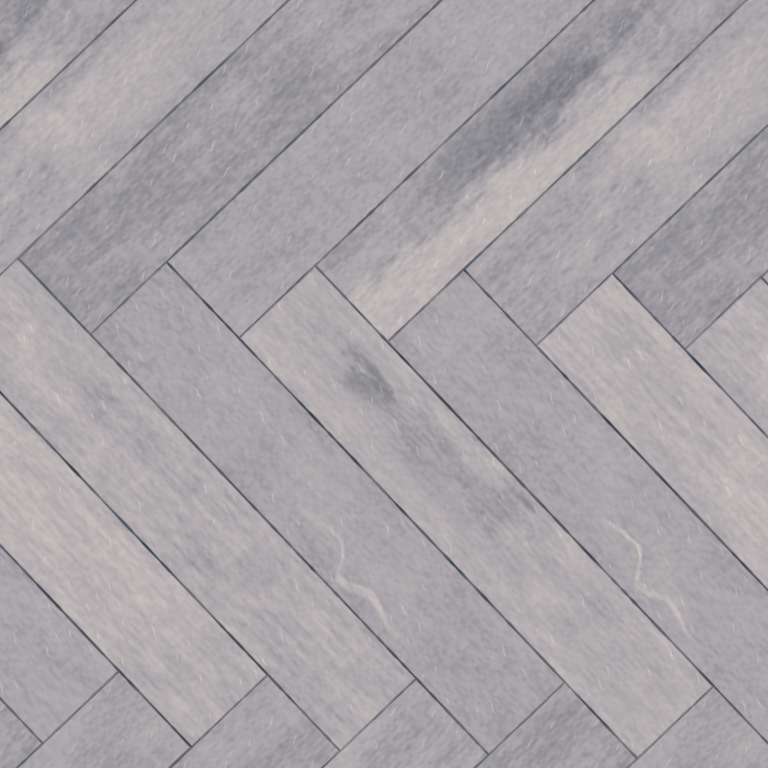
Give the GLSL for this texture, as a WebGL 1 fragment shader.

```glsl
precision highp float;
// Herringbone floor of pale grey, weathered planks, 5.5 times as long as wide.
// A rotated grid is folded into rising and falling planks; each gets clouds,
// streaks, scratches and wear in its own coordinates, then thin uneven seams.

uniform vec2 u_resolution;

float hash(vec2 p) {
  return fract(sin(dot(p, vec2(127.1, 311.7))) * 43758.55);
}

float noise(vec2 p) {
  vec2 i = floor(p), f = fract(p);
  f = f * f * (3.0 - 2.0 * f);
  return mix(mix(hash(i), hash(i + vec2(1.0, 0.0)), f.x),
             mix(hash(i + vec2(0.0, 1.0)), hash(i + 1.0), f.x), f.y);
}

// Layered noise centred on zero
float clouds(vec2 p) {
  float sum = 0.0, amp = 0.45;
  for (int i = 0; i < 5; i++) {
    sum += amp * (noise(p) - 0.5);
    p = p * 2.1 + 7.3;
    amp *= 0.65;
  }
  return sum;
}

// Sparse short scratches, one candidate in each cell
float scratches(vec2 p) {
  vec2 cell = floor(p);
  vec2 d = fract(p) - 0.35 - 0.3 * vec2(hash(cell), hash(cell + 31.0));
  d.y += d.x * (hash(cell + 9.0) - 0.3) + 0.08 * sin(d.x * 14.0);
  float size = 0.08 + 0.25 * hash(cell + 5.0);
  float mark = 1.0 - smoothstep(0.3, 1.0, length(d / vec2(size, 0.11)));
  return mark * step(0.7, hash(cell + 17.0));
}

// Soft elliptical patch
float patchAt(vec2 p, vec2 centre, vec2 radius) {
  return 1.0 - smoothstep(0.2, 1.2, length((p - centre) / radius));
}

void main() {
  // Grid axes follow the planks; one unit is a plank width
  vec2 uv = gl_FragCoord.xy / u_resolution - vec2(0.0234, 0.664);
  vec2 grid = vec2(dot(uv, vec2(0.690, -0.724)), dot(uv, vec2(0.726, 0.688))) / 0.1371;

  // Find the plank: local.x runs along it, local.y across it
  vec2 local = vec2(0.0);
  float kind = 0.0, rising = 0.0;
  for (int n = -1; n <= 1; n++) {
    vec2 q = grid - float(n) * vec2(6.5, -4.5);
    vec2 c = floor(q);
    float up = q.y - c.x, down = q.x - c.y - 1.0;
    if (up >= 0.0 && up < 5.5) {
      local = vec2(up, q.x - c.x);
      kind = floor(mod(c.x + 0.5, 4.0));
      rising = 1.0;
    } else if (down >= 0.0 && down < 5.5) {
      local = vec2(down, q.y - c.y);
      kind = floor(mod(c.y + 0.5, 5.0));
      rising = 0.0;
    }
  }

  // Shared surface: clouds, lengthwise streaks and fine grain
  vec2 seeded = local + vec2(kind * 17.0, kind * 5.0 + rising * 43.0);
  float cloud = clouds(seeded * vec2(1.6, 3.0));
  float streak = noise(seeded * vec2(3.5, 19.0)) + noise(seeded * vec2(7.0, 33.0)) - 1.0;
  float grain = noise(seeded * vec2(24.0, 34.0)) - 0.5;
  vec2 worn = local + vec2(cloud * 1.6, cloud * 0.5 + 0.06 * streak);
  float tone = 0.0, rough = 0.2;

  // Character of each kind of plank
  if (rising > 0.5) {
    if (kind < 0.5) {
      tone = -0.13 + 0.1 * cloud;
      rough = 0.35;
    } else if (kind < 1.5) {
      tone = 0.02;
    } else if (kind < 2.5) {
      float cream = smoothstep(0.4, 0.62, worn.y - 0.05 * local.x)
                  * (1.0 - smoothstep(3.3, 3.9, worn.x));
      tone = -0.05 + 0.52 * cream - 0.5 * patchAt(worn, vec2(2.5, 0.3), vec2(1.6, 0.27));
      rough = 0.35;
    } else {
      tone = 0.08 + 0.28 * patchAt(worn, vec2(2.6, 0.5), vec2(1.5, 0.4));
      rough = 0.4;
    }
  } else if (kind > 2.5) {
    tone = 0.36 - 0.14 * (kind - 3.0);
    rough = 0.5;
  } else if (kind > 0.5 && kind < 1.5) {
    tone = 0.28 - 0.62 * patchAt(worn, vec2(0.95, 0.56), vec2(0.55, 0.2))
         - 0.5 * patchAt(worn, vec2(2.4, 0.65), vec2(1.5, 0.45));
    rough = 0.4;
  } else {
    // Smooth plank crossed by a wandering, broken pale vein
    float path = mix(0.34, 0.18, smoothstep(3.08, 3.32, local.x))
               + 0.035 * sin(local.x * 9.0) + 0.15 * cloud;
    float vein = 1.0 - smoothstep(0.005, 0.04, abs(local.y - path));
    tone = 0.02 + 0.55 * vein * smoothstep(2.4, 3.0, local.x)
         * (1.0 - smoothstep(3.8, 4.3, local.x)) * (0.5 + noise(seeded * 9.0));
  }
  tone += cloud * (0.3 + rough * 0.8) + streak * rough * 0.62 + grain * 0.34;
  tone += 0.4 * scratches(seeded * vec2(3.2, 7.0));

  // Cool shadows through neutral grey to warm cream
  vec3 color = mix(vec3(0.658, 0.641, 0.660), vec3(0.81, 0.775, 0.76), clamp(tone, 0.0, 1.0));
  color = mix(color, vec3(0.43, 0.44, 0.47), clamp(-tone, 0.0, 1.0));

  // Seams: thin, slightly ragged, darker on falling lines, fading in places
  vec2 edge = min(local, vec2(5.5, 1.0) - local);
  float ragged = 0.007 * (noise(grid * 15.0) - 0.5);
  vec2 seam = (1.0 - smoothstep(0.0, 0.021, edge + ragged))
            * mix(vec2(0.5, 0.95), vec2(0.9, 0.72), rising);
  float joint = max(seam.x, seam.y) * (0.55 + 0.5 * noise(grid * 5.0));
  gl_FragColor = vec4(mix(color, vec3(0.22, 0.25, 0.29), joint), 1.0);
}
```
